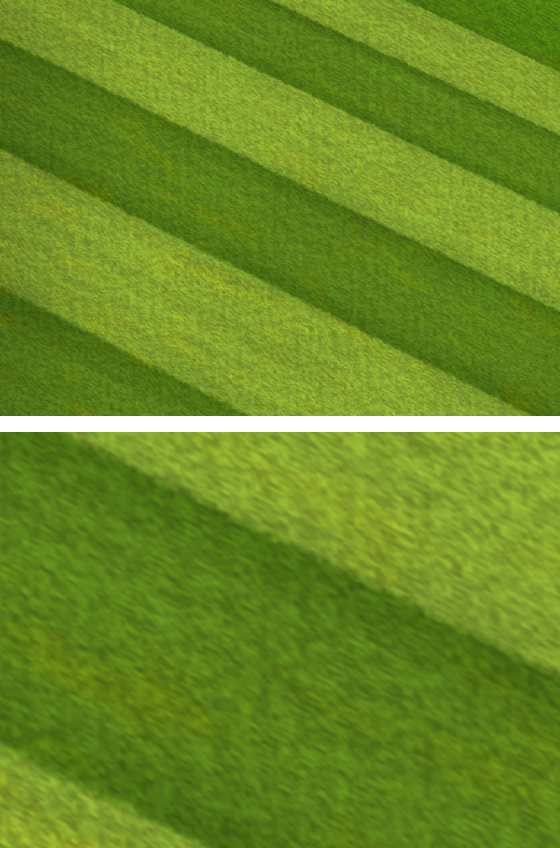
Top, the full canvas; bottom, a detail of the centre.
This texture is drawn by a Shadertoy shader. Its source:

```glsl
// Mown lawn: diagonal light and dark green bands that widen toward the lower left.

float hash(vec2 p) {
    return fract(sin(dot(p, vec2(127.1, 311.7))) * 43758.5453);
}

float valueNoise(vec2 p) {
    vec2 cell = floor(p), f = fract(p);
    f = f * f * (3.0 - 2.0 * f);
    return mix(mix(hash(cell), hash(cell + vec2(1, 0)), f.x),
               mix(hash(cell + vec2(0, 1)), hash(cell + vec2(1, 1)), f.x), f.y);
}

// Sums octaves; the result is centred on zero.
float fbm(vec2 p) {
    float sum = 0.0, gain = 0.5;
    for (int i = 0; i < 4; i++) {
        sum += gain * (valueNoise(p) - 0.5);
        p = mat2(1.6, 1.2, -1.2, 1.6) * p + 7.3;
        gain *= 0.5;
    }
    return sum;
}

void mainImage(out vec4 fragColor, in vec2 fragCoord) {
    // Height is 1; the aspect is fixed so the bands keep their layout.
    vec2 p = fragCoord / iResolution.xy * vec2(1.347, 1.0);

    // Slanted coordinate: depth of the fanned band line where it meets the left side
    float depth = (1.0 - p.y - 0.484 * p.x) / (1.0 + 0.05 * p.x);
    float wobble = 0.006 * fbm(p * 45.0) + 0.004 * (valueNoise(p * 190.0) - 0.5);

    // Band index: each band is 1.23 times as wide as the one above it
    float band = log(1.0 + 1.597 * (depth + wobble + 0.449)) / log(1.23);
    band = max(band, -0.5);
    float wave = sin(3.14159265 * band);
    float lit = smoothstep(-0.07, 0.07, wave);

    // Base greens, with shaded rims on the dark bands
    vec3 darkGreen = mix(vec3(0.285, 0.43, 0.07), vec3(0.345, 0.492, 0.098),
                         smoothstep(0.0, 0.8, -wave));
    vec3 lightGreen = mix(vec3(0.485, 0.61, 0.175), vec3(0.515, 0.635, 0.18),
                          smoothstep(0.0, 0.8, wave));
    vec3 color = mix(darkGreen, lightGreen, lit);

    // The far corner is more saturated
    color = mix(color, vec3(0.29, 0.49, 0.05), 0.7 * smoothstep(0.1, -0.3, band));

    // Soft blotches, and long mower streaks that follow the bands
    float blotch = fbm(p * 5.0 + 3.0);
    float streak = fbm(vec2(p.x * 4.0, depth * 55.0));
    color *= 1.0 + 0.10 * blotch + 0.16 * streak;

    // Dry yellow patches, strongest toward the lower left
    float dry = smoothstep(0.02, 0.3, fbm(vec2(p.x * 12.0, depth * 26.0) + 11.0));
    color += vec3(0.05, 0.015, -0.03) * dry * (0.4 + 0.6 * smoothstep(-0.3, 0.5, depth));

    // Grass blades: fine grain at two scales, slightly stretched along the bands
    vec2 blade = vec2(p.x, p.y + 0.484 * p.x);
    float grain = valueNoise(blade * vec2(130.0, 210.0)) - 0.5;
    grain += 0.8 * (valueNoise(blade * vec2(230.0, 340.0) + 19.0) - 0.5);
    color *= 1.0 + 0.23 * grain;

    // Scattered straw flecks
    float fleck = smoothstep(0.8, 1.0, valueNoise(p * vec2(120.0, 160.0) + 41.0));
    color += vec3(0.06, 0.025, 0.0) * fleck * mix(0.4, 1.0, lit);

    // Gentle shade along the left side
    color *= mix(0.87, 1.0, smoothstep(-0.05, 0.3, p.x));
    fragColor = vec4(clamp(color, 0.0, 1.0), 1.0);
}
```
